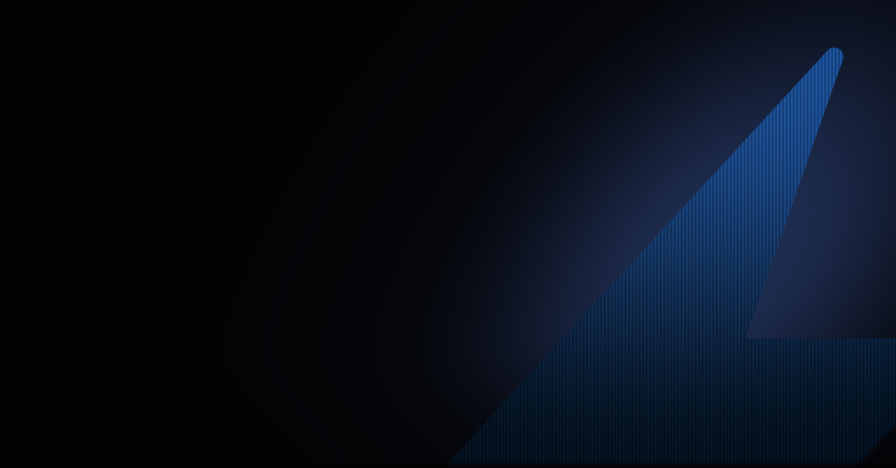
Give the GLSL for this background, as a WebGL 2 fragment shader.

```glsl
#version 300 es
precision highp float;
// Finely striped blue blade rising to a rounded tip over a soft navy glow on black.

#define ASPECT 1.901
#define STRIPES 256.0
#define STRIPE_CONTRAST 0.5
#define TIP vec2(1.770, 0.879)
#define TIP_RADIUS 0.0195
#define LEDGE_HEIGHT 0.277
#define GLOW_CENTER vec2(1.535, 0.455)
#define GLOW_RADII vec2(0.57, 0.347)
#define NIGHT vec3(0.012, 0.012, 0.021)
#define GLOW_COLOR vec3(0.108, 0.168, 0.300)

uniform vec2 u_resolution;
out vec4 fragColor;

// Tilted elliptical glow: a flat core with a wide faint halo.
float glow(vec2 p) {
    vec2 axis = vec2(0.674, 0.738);
    vec2 d = p - GLOW_CENTER;
    vec2 q = vec2(dot(d, axis), dot(d, vec2(axis.y, -axis.x))) / GLOW_RADII;
    float r2 = dot(q, q);
    return 0.92 * exp(-pow(r2, 1.25)) + 0.08 * exp(-0.35 * r2);
}

// Signed distance to the blade and its side ledge.
float blade(vec2 p) {
    vec2 d = p - TIP;
    float left = dot(d, vec2(-0.738, 0.674)) - TIP_RADIUS;
    float right = dot(d, vec2(0.945, -0.328)) - TIP_RADIUS;
    float body = max(left, min(right, p.y - LEDGE_HEIGHT));
    bool inCap = dot(d, vec2(0.51, 0.86)) > 0.2 * TIP_RADIUS;
    float cap = inCap ? length(d) - TIP_RADIUS : -1.0;
    return max(body, cap);
}

void main() {
    vec2 uv = gl_FragCoord.xy / u_resolution;
    vec2 p = uv * vec2(ASPECT, 1.0);
    float pixel = 1.0 / u_resolution.y;

    // Background glow, dimmed toward the floor.
    float halo = glow(p);
    float floorFade = mix(0.35, 1.0, smoothstep(0.0, 0.3, p.y));
    vec3 color = NIGHT + GLOW_COLOR * halo * floorFade;

    // Vertical stripes around a body tone that brightens with height.
    float wave = cos(6.28318 * (uv.x * STRIPES - 0.25));
    float lift = smoothstep(0.0, 0.9, p.y);
    vec3 tone = mix(vec3(0.010, 0.060, 0.110), vec3(0.085, 0.275, 0.530), lift);
    tone += vec3(0.025, 0.030, 0.045) * halo * floorFade;
    vec3 swing = mix(vec3(0.0, 0.040, 0.065), vec3(0.020, 0.105, 0.200), lift);
    vec3 stripes = tone + swing * wave * STRIPE_CONTRAST;

    // Blade cover, with the lower right corner cut softly.
    float corner = dot(p - vec2(1.901, 0.089), vec2(0.73, -0.68));
    float cover = 1.0 - smoothstep(-0.75 * pixel, 0.75 * pixel, blade(p));
    cover *= 1.0 - smoothstep(-0.012, 0.008, corner);
    color = mix(color, stripes, cover);

    // Dark strip along the bottom edge.
    color = mix(NIGHT, color, smoothstep(0.0, 0.018, p.y));
    fragColor = vec4(color, 1.0);
}
```
